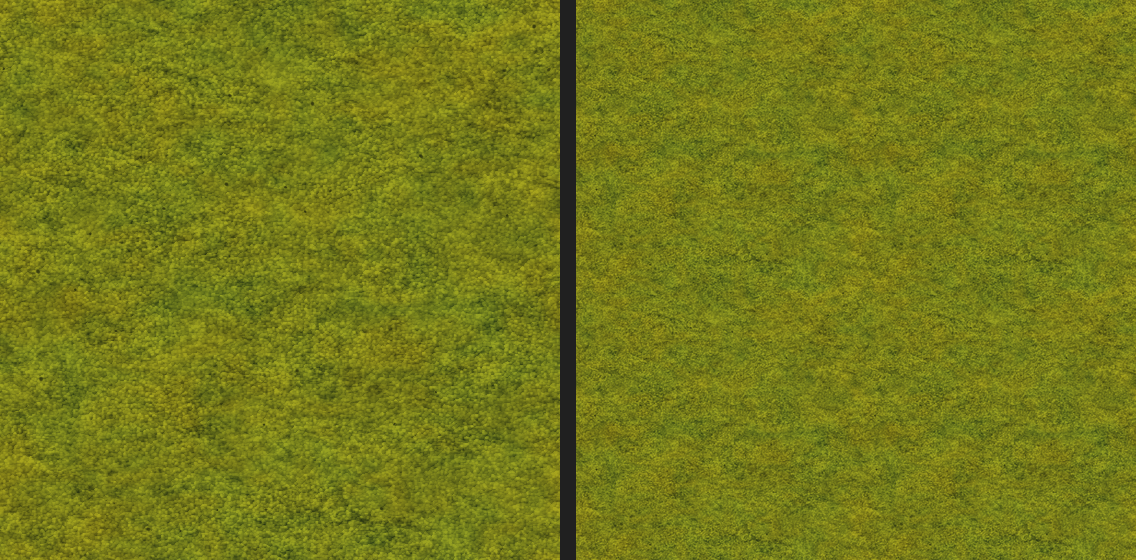
Left, the tile; right, the same tile 2 across and 2 down.
Reproduce this texture procedurally as a three.js fragment shader.

```glsl
// Dense moss seen from above: tiny sunlit crumbs from smooth cellular noise,
// broken by small sideways patches, dark crevices and a few tiny pits.
// Every lattice wraps at a whole number of cells, so the square tiles.

varying vec2 vUv;

const float TAU = 6.2831853;
const vec3 SHADE_COLOR = vec3(0.30, 0.33, 0.08);
const vec3 LIT_COLOR = vec3(0.55, 0.57, 0.115);
const vec3 PIT_COLOR = vec3(0.13, 0.15, 0.05);
const vec3 YELLOW_SHIFT = vec3(0.055, 0.01, -0.015);
const vec2 TUFT_CELLS = vec2(170.0, 200.0);
const vec2 PIT_CELLS = vec2(26.0, 28.0);

// Three random values for a lattice cell, wrapped at the given period.
vec3 hashCell(vec2 cell, vec2 period, float seed) {
  vec2 wrapped = mod(cell, period);
  vec3 p = fract(vec3(wrapped.xyx + seed * 7.31) * vec3(0.1031, 0.1030, 0.0973));
  p += dot(p, p.yxz + 33.33);
  return fract((p.xxy + p.yzz) * p.zyx);
}

// Smooth lattice noise from 0 to 1 that repeats over the square.
float wrapNoise(vec2 uv, vec2 period, float seed) {
  vec2 p = uv * period;
  vec2 cell = floor(p);
  vec2 f = fract(p);
  f = f * f * (3.0 - 2.0 * f);
  float a = hashCell(cell, period, seed).x;
  float b = hashCell(cell + vec2(1.0, 0.0), period, seed).x;
  float c = hashCell(cell + vec2(0.0, 1.0), period, seed).x;
  float d = hashCell(cell + vec2(1.0, 1.0), period, seed).x;
  return mix(mix(a, b, f.x), mix(c, d, f.x), f.y);
}

// Layered sideways noise centred on zero; gain above 1 favours small patches.
float patches(vec2 uv, vec2 period, float gain, float seed) {
  float sum = 0.0;
  float weight = 1.0;
  for (int i = 0; i < 4; i++) {
    sum += weight * (wrapNoise(uv, period, seed + float(i)) - 0.5);
    period *= 2.0;
    weight *= gain;
  }
  return sum;
}

// Rounded tufts, each with its own tone, lit from the upper left.
float tufts(vec2 uv, vec2 period, float seed) {
  vec2 p = uv * period;
  vec2 cell = floor(p);
  float nearest = 2.0;
  float toneSum = 0.0;
  float weightSum = 0.0001;
  for (int y = -1; y <= 1; y++) {
    for (int x = -1; x <= 1; x++) {
      vec2 neighbour = cell + vec2(float(x), float(y));
      vec3 rnd = hashCell(neighbour, period, seed);
      vec2 offset = p - neighbour - rnd.xy;
      float dist2 = dot(offset, offset);
      float weight = exp(-14.0 * dist2);
      float light = dot(offset, vec2(-0.14, 0.30));
      toneSum += weight * (light + 0.55 * (rnd.z - 0.5));
      weightSum += weight;
      nearest = min(nearest, dist2);
    }
  }
  return toneSum / weightSum + 0.36 * (0.45 - sqrt(nearest));
}

// Sparse soft-edged holes, each kept inside its own cell.
float pits(vec2 uv, vec2 period, float seed) {
  vec2 p = uv * period;
  vec3 rnd = hashCell(floor(p), period, seed);
  vec2 center = 0.25 + 0.5 * rnd.xy;
  float radius = mix(0.07, 0.14, rnd.x);
  float mask = 1.0 - smoothstep(radius * 0.3, radius, length(fract(p) - center));
  return mask * step(0.96, rnd.z);
}

// Gentle periodic bending that hides the straight lattice lines.
vec2 bend(vec2 uv) {
  vec2 wave = sin(TAU * (uv.yx * vec2(5.0, 4.0) + uv * vec2(2.0, 3.0)));
  vec2 ripple = sin(TAU * (uv.yx * vec2(13.0, 9.0) - uv * vec2(7.0, 11.0)));
  return uv + 0.006 * wave + 0.002 * ripple;
}

void main() {
  vec2 bent = bend(vUv);

  // Brightness from small patches down to single crumbs
  float patchTone = patches(bent, vec2(10.0, 21.0), 1.25, 1.0);
  float grain = tufts(vUv, TUFT_CELLS, 11.0);
  float fine = wrapNoise(vUv, vec2(256.0), 17.0) - 0.5;
  float roughness = mix(0.75, 1.3, wrapNoise(bent, vec2(12.0, 18.0), 21.0));
  float tone = 0.68 + 0.20 * patchTone + roughness * (grain + 0.6 * fine);

  // Thin broken sideways crevices
  float gap = patches(bent, vec2(22.0, 46.0), 1.0, 31.0);
  tone -= 0.36 * smoothstep(0.35, 0.90, gap);
  tone = clamp(tone, -0.5, 1.3);

  // Slight green to yellow drift and dark pits
  float warmth = wrapNoise(bent, vec2(7.0, 11.0), 41.0) - 0.5;
  warmth += wrapNoise(bent, vec2(24.0, 40.0), 43.0) - 0.5;
  vec3 color = mix(SHADE_COLOR, LIT_COLOR, tone) + YELLOW_SHIFT * warmth;
  color = mix(color, PIT_COLOR, 0.75 * pits(bent, PIT_CELLS, 51.0));

  gl_FragColor = vec4(clamp(color, 0.0, 1.0), 1.0);
}
```
